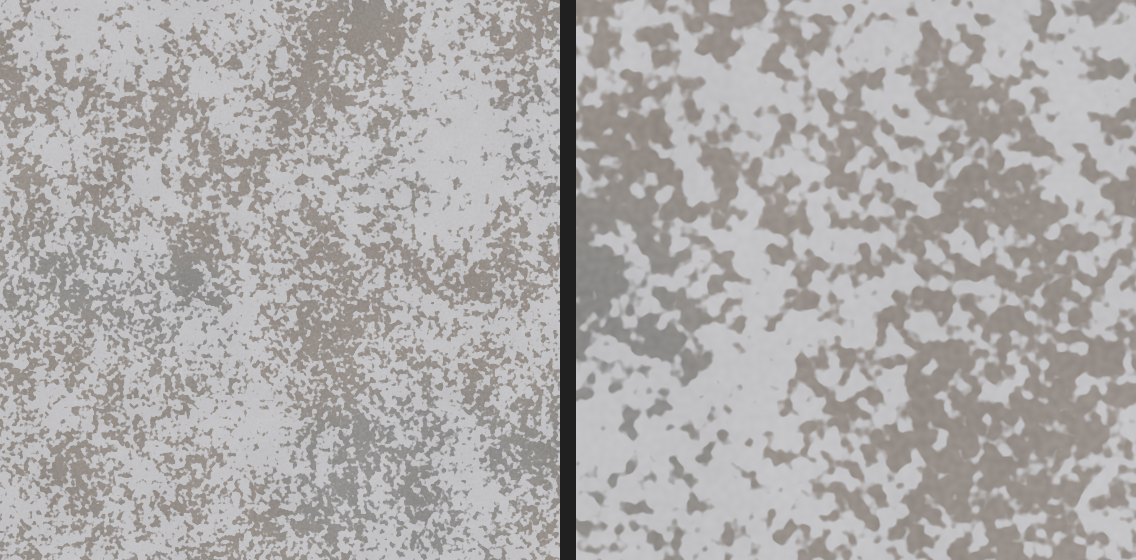
Left: the whole. Right: its middle third, enlarged.
Give the GLSL for this texture, as a WebGL 1 fragment shader.

```glsl
precision highp float;

uniform vec2 u_resolution;

const vec3 PAINT = vec3(0.765, 0.765, 0.776);
const vec3 WARM_PLASTER = vec3(0.585, 0.555, 0.533);
const vec3 GREY_PLASTER = vec3(0.560, 0.557, 0.550);

vec2 gradientAt(vec2 cell) {
  vec3 p = fract(cell.xyx * vec3(0.1031, 0.1030, 0.0973));
  p += dot(p, p.yzx + 33.33);
  float angle = 6.28319 * fract((p.x + p.y) * p.z);
  return vec2(cos(angle), sin(angle));
}

// Gradient noise, roughly -0.7 to 0.7
float gradientNoise(vec2 p) {
  vec2 cell = floor(p);
  vec2 f = fract(p);
  vec2 fade = f * f * f * (f * (f * 6.0 - 15.0) + 10.0);
  float a = dot(gradientAt(cell), f);
  float b = dot(gradientAt(cell + vec2(1.0, 0.0)), f - vec2(1.0, 0.0));
  float c = dot(gradientAt(cell + vec2(0.0, 1.0)), f - vec2(0.0, 1.0));
  float d = dot(gradientAt(cell + vec2(1.0, 1.0)), f - vec2(1.0, 1.0));
  return mix(mix(a, b, fade.x), mix(c, d, fade.x), fade.y);
}

// Four octaves, each turned to hide the lattice
float fractalNoise(vec2 p, float gain) {
  mat2 turn = mat2(0.8, 0.6, -0.6, 0.8);
  float sum = 0.0;
  float weight = 1.0;
  for (int i = 0; i < 4; i++) {
    sum += weight * gradientNoise(p);
    p = turn * p * 2.03 + 17.3;
    weight *= gain;
  }
  return sum;
}

// Positive where paint has flaked off: broad patches broken by fine flakes
float wearField(vec2 uv) {
  float patches = 0.36 * fractalNoise(uv * vec2(4.6, 3.8) + 41.7, 0.9);
  float lowerPart = 1.0 - smoothstep(0.3, 0.75, uv.y);
  float region = 0.5 + gradientNoise(uv * 3.0 + 83.1);
  float fineness = clamp(0.6 * region + 0.5 * lowerPart, 0.0, 1.0);
  float flakes = gradientNoise(uv * 58.0 + 9.2);
  float chips = gradientNoise(uv * 107.0 + 131.4);
  float crumbs = gradientNoise(uv * 205.0 + 57.9);
  return patches * mix(1.15, 0.8, fineness)
       + flakes * mix(0.5, 0.42, fineness)
       + chips * mix(0.36, 0.60, fineness)
       + crumbs * mix(0.16, 0.24, fineness);
}

void main() {
  vec2 uv = gl_FragCoord.xy / min(u_resolution.x, u_resolution.y);

  float wear = smoothstep(-0.06, 0.15, wearField(uv));
  float grain = gradientNoise(uv * 190.0 + 211.0);
  float cloud = fractalNoise(uv * 7.0 + 305.0, 0.7);

  // Pale paint with faint relief and thin spots
  vec3 paint = PAINT + 0.018 * grain + 0.018 * cloud;

  // Plaster drifts between warm and grey
  float greyness = smoothstep(-0.1, 0.5, gradientNoise(uv * 3.3 + 71.0) + 0.3 * (0.5 - uv.y));
  vec3 plaster = mix(WARM_PLASTER, GREY_PLASTER, greyness);
  plaster += 0.04 * grain + 0.025 * cloud;

  gl_FragColor = vec4(mix(paint, plaster, wear), 1.0);
}
```
